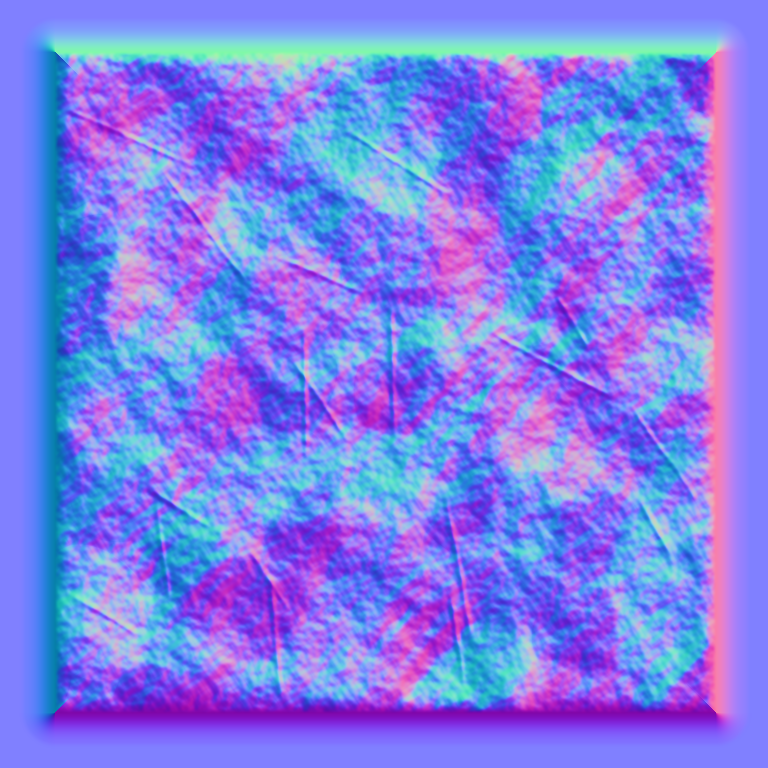
This texture map is drawn by a Shadertoy shader. Its source:

```glsl
// Tangent-space normal map of a raised square slab of scratched, creased rock.

const vec2 GRAIN_DIR = vec2(0.68, 0.73);    // direction of the scratches
const vec2 SLAB_CENTER = vec2(0.502);
const float SLAB_HALF = 0.43;

vec2 hash2(vec2 p) {
    return fract(sin(vec2(dot(p, vec2(127.1, 311.7)),
                          dot(p, vec2(269.5, 183.3)))) * 43758.55);
}

// Gradient noise, roughly -0.7 to 0.7
float cornerRamp(vec2 cell, vec2 corner, vec2 f) {
    float a = 6.2832 * hash2(cell + corner).x;
    return dot(vec2(cos(a), sin(a)), f - corner);
}

float noise(vec2 p) {
    vec2 i = floor(p), f = fract(p);
    vec2 u = f * f * f * (f * (f * 6.0 - 15.0) + 10.0);
    float low = mix(cornerRamp(i, vec2(0, 0), f), cornerRamp(i, vec2(1, 0), f), u.x);
    float high = mix(cornerRamp(i, vec2(0, 1), f), cornerRamp(i, vec2(1, 1), f), u.x);
    return mix(low, high, u.y);
}

// Rock height: every octave adds a similar slope
float rockHeight(vec2 p) {
    float h = 0.0, amp = 0.042;
    vec2 q = p * 6.0 + 3.7;
    for (int i = 0; i < 5; i++) {
        h += amp * noise(q);
        q = mat2(0.8, 0.6, -0.6, 0.8) * q * 2.03 + 11.3;
        amp *= 0.49;
    }
    return h;
}

vec2 rockSlope(vec2 p, float e) {
    float h = rockHeight(p);
    return -vec2(rockHeight(p + vec2(e, 0)) - h, rockHeight(p + vec2(0, e)) - h) / e;
}

// Tilted facets: one random slope per softened Voronoi cell
vec2 facetSlope(vec2 p, float sharpness) {
    vec2 cell = floor(p), sum = vec2(0);
    float total = 0.0;
    for (int y = -1; y <= 1; y++)
    for (int x = -1; x <= 1; x++) {
        vec2 c = cell + vec2(x, y);
        vec2 d = c + hash2(c) - p;
        float w = exp(-sharpness * dot(d, d));
        sum += w * (hash2(c + 57.0) * 2.0 - 1.0);
        total += w;
    }
    return sum / max(total, 1e-6);
}

// Fine and broad scratches that tilt across the grain, in patches
vec2 scratchSlope(vec2 p) {
    vec2 across = vec2(GRAIN_DIR.y, -GRAIN_DIR.x);
    vec2 q = vec2(dot(p, across), dot(p, GRAIN_DIR));
    float patches = smoothstep(-0.15, 0.35, noise(p * 4.5 + 8.1));
    float fine = noise(q * vec2(75.0, 5.0));
    float broad = noise(q * vec2(21.0, 4.0) + 31.0);
    return across * (1.5 * fine * patches + 0.75 * broad);
}

// Straight creases: a bright and a dark flank along each random segment
vec2 creaseSlope(vec2 p, float width) {
    vec2 slope = vec2(0);
    for (int i = 0; i < 18; i++) {
        vec2 r = hash2(vec2(i, 4.0));
        vec2 s = hash2(vec2(i, 9.0));
        float family = i % 3 == 0 ? 1.7 : (i % 3 == 1 ? -0.5 : -0.95);
        float angle = family + 0.25 * (s.x - 0.5);
        vec2 dir = vec2(cos(angle), sin(angle));
        vec2 side = vec2(-dir.y, dir.x);
        vec2 q = p - mix(vec2(0.12), vec2(0.88), r);
        float reach = abs(dot(q, dir)) / mix(0.04, 0.11, s.y);
        float c = dot(q, side) / width;
        slope += side * 1.7 * c * exp(-c * c) * (1.0 - smoothstep(0.6, 1.0, reach));
    }
    return slope;
}

// Signed distance to the slab in x, outward direction in yz
vec3 slabEdge(vec2 p, float halfSize) {
    vec2 d = abs(p) - halfSize;
    vec2 outer = max(d, 0.0);
    float dist = length(outer) + min(max(d.x, d.y), 0.0);
    vec2 dir = dist > 0.0 ? outer / dist : (d.x > d.y ? vec2(1, 0) : vec2(0, 1));
    return vec3(dist, dir * sign(p));
}

// Bevel: long glow outside, short ragged fade inside
float bevelSteepness(float dist, float ragged) {
    float outside = 2.9 * exp(-dist / 0.012) * (1.0 - smoothstep(0.038, 0.047, dist));
    float inside = 2.9 * exp(dist / (0.006 + 0.006 * ragged));
    return dist > 0.0 ? outside : inside;
}

void mainImage(out vec4 fragColor, in vec2 fragCoord) {
    vec2 uv = fragCoord / iResolution.xy;
    vec3 edge = slabEdge(uv - SLAB_CENTER, SLAB_HALF);

    // Surface detail, only on top of the slab
    vec2 warp = 0.02 * vec2(noise(uv * 9.0), noise(uv * 9.0 + 40.0));
    vec2 slope = rockSlope(uv, 0.001)
               + 0.42 * facetSlope((uv + warp) * 11.0, 22.0)
               + scratchSlope(uv + 0.3 * warp)
               + creaseSlope(uv + 0.15 * warp, 0.004)
               + vec2(-0.03, -0.06);
    slope *= 1.0 - smoothstep(-0.005, 0.002, edge.x);

    // Bevel around the rim
    float ragged = clamp(0.5 + noise(uv * 80.0), 0.0, 1.0);
    slope += edge.yz * bevelSteepness(edge.x, ragged);

    vec3 normal = normalize(vec3(slope, 1.0));
    fragColor = vec4(normal * 0.5 + 0.5, 1.0);
}
```
